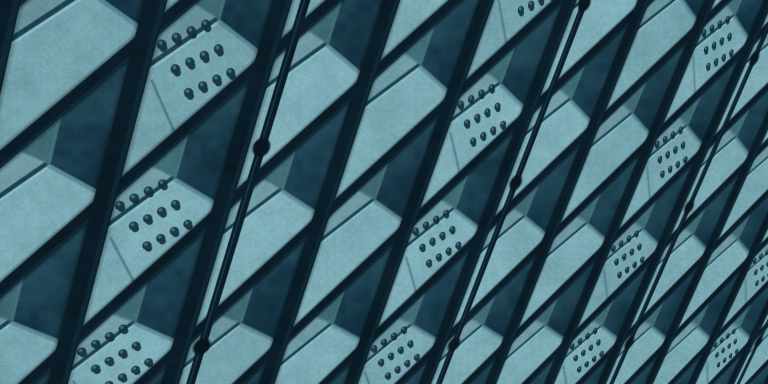
Reproduce this pattern procedurally as a Shadertoy shader.

```glsl
float hash(vec2 p) {
    return fract(sin(dot(p, vec2(127.1, 311.7))) * 43758.5453);
}

float noise(vec2 p) {
    vec2 i = floor(p), f = fract(p);
    f = f * f * (3.0 - 2.0 * f);
    return mix(mix(hash(i), hash(i + vec2(1, 0)), f.x),
               mix(hash(i + vec2(0, 1)), hash(i + vec2(1, 1)), f.x), f.y);
}

// Coverage of a shape from its signed distance
float fill(float d, float aa) {
    return 1.0 - smoothstep(-aa, aa, d);
}

float stripe(float d, float halfWidth, float aa) {
    return fill(abs(d) - halfWidth, aa);
}

// Rows of bolts: x is the dark body with its shadow, y the lit cap
vec2 bolts(vec2 c, mat2 toCanvas, float aa) {
    vec2 mask = vec2(0.0);
    for (int row = 0; row < 3; row++) {
        for (int n = 0; n < 4; n++) {
            vec2 center = vec2(0.13, 0.84) + float(n) * vec2(0.1, -0.045)
                        + float(row) * vec2(0.155, -0.28);
            vec2 d = c - center;
            vec2 q = toCanvas * vec2(d.x, d.x + d.y);
            float body = min(length(q) - 0.0115, length(q - vec2(0.004, -0.007)) - 0.009);
            mask.x = max(mask.x, fill(body, aa));
            mask.y = max(mask.y, fill(length(q - vec2(-0.003, 0.004)) - 0.0045, aa));
        }
    }
    return mask;
}

void mainImage(out vec4 fragColor, in vec2 fragCoord) {
    vec2 p = fragCoord / iResolution.y;

    // Perspective lattice: u counts steep bars, t counts shallow bars
    float depth = 0.919 - 0.225 * p.x + 0.17 * p.y;
    float u = 2.8 * (p.x - 0.15 - 0.256 * p.y) / depth;
    float v = 2.27 * (p.y - 0.505 + 0.09 * p.x) / depth;
    float t = v - u;
    float aaU = 0.7 * fwidth(u), aaT = 0.7 * fwidth(t);
    float aa = max(aaU, aaT);
    vec2 id = floor(vec2(u, t));
    vec2 c = fract(vec2(u, t));
    float column = mod(id.x, 3.0);

    float mottle = noise(p * 14.0) * 0.6 + noise(p * 45.0) * 0.4;
    float grain = noise(p * 190.0) - 0.5;

    // Painted light faces, varied from cell to cell
    vec3 light = mix(vec3(0.42, 0.60, 0.64), vec3(0.51, 0.70, 0.74),
                     clamp(0.45 * hash(id) + 0.75 * mottle - 0.05, 0.0, 1.0));
    vec3 color = light;

    // Ridge between the lower and the upper face
    float ridge = c.y - 0.65 + 0.2 * (c.x - 0.53);
    color *= 1.0 - 0.1 * smoothstep(0.0, 0.05, ridge);
    color = mix(color, vec3(0.11, 0.25, 0.31), stripe(ridge - 0.025, 0.02, aaT));
    color = mix(color, vec3(0.53, 0.73, 0.77), stripe(ridge + 0.008, 0.01, aaT));

    // Bolted plates in every third column
    if (column < 0.5) {
        float seam = c.x - 0.12 - 0.5 * (0.64 - c.y);
        float seamSpan = fill(c.y - 0.64, aaT);
        color = mix(color, vec3(0.22, 0.38, 0.43), 0.7 * seamSpan * stripe(seam, 0.006, aaU));
        vec2 bolt = bolts(c, mat2(0.29, -0.03, 0.10, 0.38), 0.8 / (iResolution.y * depth));
        color = mix(color, vec3(0.07, 0.18, 0.23), 0.92 * bolt.x);
        color = mix(color, vec3(0.25, 0.42, 0.46), bolt.y);
    }

    // Half-lit triangle and shaded face behind the ridge corner
    float triangle = max(-ridge, 0.53 - c.x - 0.8 * (c.y - 0.65));
    color = mix(color, vec3(0.24, 0.41, 0.45) * (0.9 + 0.2 * mottle), fill(triangle, aa));
    float shade = max(0.53 - c.x, 0.65 - c.y - 1.32 * (c.x - 0.53));
    vec3 shadeColor = mix(vec3(0.065, 0.18, 0.24), vec3(0.14, 0.285, 0.345),
                          smoothstep(0.25, 0.9, 0.5 * c.y + 0.5 * mottle));
    color = mix(color, shadeColor, fill(shade, aa));
    color = mix(color, vec3(0.27, 0.44, 0.49), 0.6 * stripe(shade - 0.012, 0.012, aa));

    // Contact shadows next to the bars
    float steep = fract(u + 0.5) - 0.5;
    float shallow = fract(t + 0.5) - 0.5;
    color *= 1.0 - 0.35 * smoothstep(0.13, 0.07, abs(steep));
    color *= 1.0 - 0.35 * smoothstep(0.11, 0.06, abs(shallow));

    // Dark lattice bars with a faintly lit side
    vec3 barColor = vec3(0.04, 0.11, 0.15) * (0.85 + 0.3 * mottle);
    color = mix(color, barColor, stripe(shallow, 0.065, aaT));
    color = mix(color, vec3(0.08, 0.20, 0.26), 0.6 * stripe(shallow + 0.05, 0.012, aaT));
    color = mix(color, barColor, stripe(steep, 0.085, aaU));
    color = mix(color, vec3(0.07, 0.18, 0.23), 0.6 * stripe(steep - 0.055, 0.02, aaU));

    // Pipes with couplings beside every third steep bar
    if (column > 0.5 && column < 1.5) {
        float pipe = c.x - 0.2;
        float along = mod(v + 0.275, 1.45) - 0.725;
        float coupling = length(vec2(pipe * 0.3, along * 0.38)) - 0.024;
        color = mix(color, barColor, stripe(pipe, 0.042, aaU));
        color = mix(color, vec3(0.11, 0.25, 0.31), 0.7 * stripe(pipe + 0.01, 0.009, aaU));
        color = mix(color, barColor * 0.8, fill(coupling, 0.4 * aa));
    }

    color *= 1.0 + 0.07 * grain;
    fragColor = vec4(color, 1.0);
}
```
